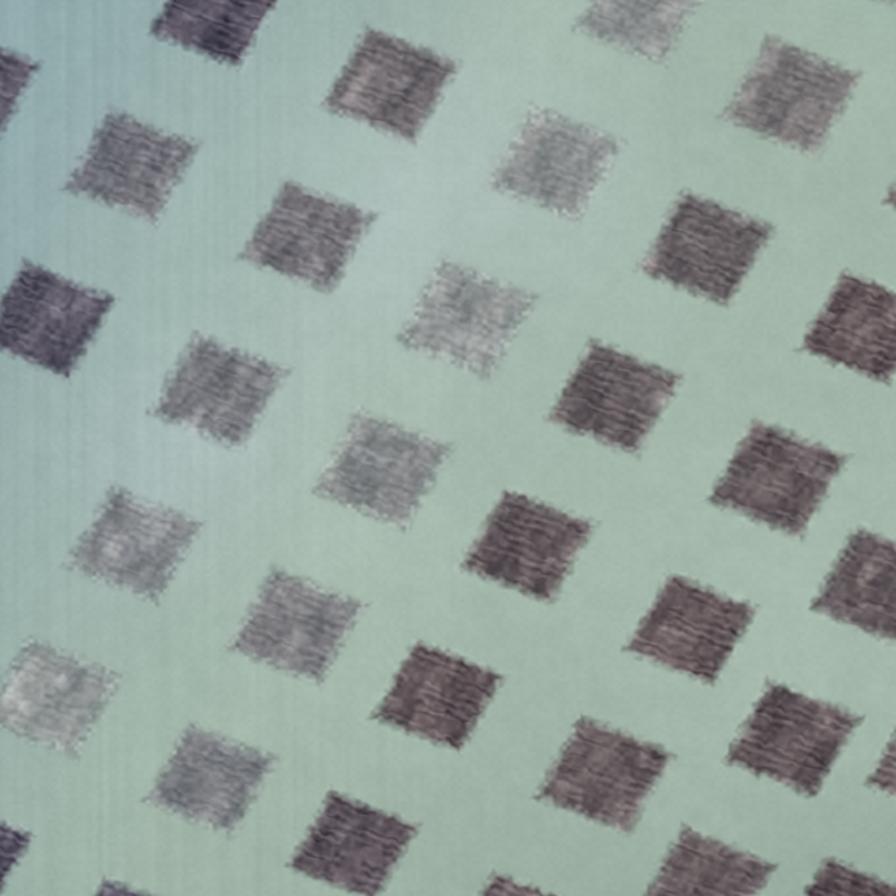
This pattern is drawn by a Shadertoy shader. Its source:

```glsl
float hash(vec2 p) {
    return fract(sin(dot(p, vec2(127.1, 311.7))) * 43758.5453);
}

float noise(vec2 p) {
    vec2 i = floor(p), f = fract(p);
    f = f * f * (3.0 - 2.0 * f);
    return mix(mix(hash(i), hash(i + vec2(1, 0)), f.x),
               mix(hash(i + vec2(0, 1)), hash(i + vec2(1, 1)), f.x), f.y);
}

float fbm(vec2 p) {
    float sum = 0.0, amp = 0.5;
    for (int k = 0; k < 4; k++) {
        sum += amp * noise(p);
        p = p * 2.03 + 17.0;
        amp *= 0.5;
    }
    return sum;
}

float spot(vec2 p, vec2 center, float radius) {
    vec2 d = (p - center) / radius;
    return exp(-dot(d, d));
}

// Slanted lattice whose right-hand columns slip out of step
vec2 patchCenter(float col, float row) {
    vec2 c = vec2(0.523, 0.647) + col * vec2(0.1816, -0.0885) + row * vec2(-0.095, -0.172);
    c += step(col, -1.5) * vec2(-0.013, -0.008);
    c += step(0.5, col) * (vec2(-0.018, -0.003) + row * vec2(-0.003, 0.005));
    c += step(2.5, col) * vec2(-0.066, -0.036);
    c += step(3.5, col) * vec2(-0.026, 0.062);
    return c + 0.006 * (vec2(hash(vec2(col, row)), hash(vec2(row, col + 9.0))) - 0.5);
}

// Pale diagonal band and two side spots where the dye has faded
float fading(vec2 p) {
    float d = (dot(p, vec2(0.764, -0.645)) + 0.065) / 0.17;
    float fade = exp(-d * d) * smoothstep(0.0, 0.2, p.x + p.y);
    return min(1.0, fade + 0.55 * spot(p, vec2(0.15, 0.83), 0.12) + 0.4 * spot(p, vec2(0.24, 0.12), 0.12));
}

vec3 ground(vec2 uv) {
    vec3 col = mix(vec3(0.585, 0.68, 0.685), vec3(0.638, 0.72, 0.668), smoothstep(0.0, 0.7, uv.x + 0.5 * (1.0 - uv.y)));
    // Milky haze
    float haze = spot(uv, vec2(0.55, 0.82), 0.2) + 0.8 * spot(uv, vec2(0.2, 0.46), 0.13) + 0.5 * spot(uv, vec2(0.42, 0.62), 0.2);
    col += vec3(0.04, 0.03, 0.055) * haze * (0.5 + fbm(uv * 7.0));
    col -= vec3(0.05, 0.035, 0.025) * smoothstep(0.55, 1.1, distance(uv, vec2(0.6, 0.4)));
    col -= 0.035 * smoothstep(0.25, 0.0, uv.y) * uv.x;
    col += 0.05 * (fbm(uv * 5.0) - 0.47) + 0.03 * (fbm(uv * 45.0) - 0.47);
    return col;
}

// q spans -1 to 1 across the patch
vec3 weave(vec2 q, vec2 uv, float fade, float warmth, float seed) {
    vec3 dark = mix(vec3(0.30, 0.28, 0.345), vec3(0.355, 0.31, 0.325), warmth);
    vec3 col = mix(dark, vec3(0.535, 0.55, 0.555), fade);
    // Straight threads, broken along their length
    float thread = sin(q.y * 31.0 + q.x + seed * 6.0);
    col += thread * mix(0.055, 0.026, fade) * smoothstep(0.15, 0.8, noise(q * vec2(3, 5) + seed * 30.0));
    // Worn streaks across the threads and rubbed spots
    float streak = fbm(q * vec2(3.0, 0.8) + seed * 80.0);
    col += vec3(0.25, 0.225, 0.205) * (streak - 0.43);
    col += 0.09 * smoothstep(0.6, 1.0, noise(q * 2.4 + seed * 140.0));
    col += 0.11 * (noise(uv * 170.0) - 0.5);
    return col;
}

void mainImage(out vec4 fragColor, in vec2 fragCoord) {
    vec2 uv = fragCoord / iResolution.xy;
    vec3 col = ground(uv);
    vec2 frayed = uv + 0.005 * (vec2(noise(uv * 130.0), noise(uv * 130.0 + 40.0)) - 0.5);
    mat2 toPatch = inverse(mat2(0.0485, -0.0195, -0.0245, -0.0425));

    for (int i = -3; i <= 4; i++) {
        int rowEnd = i < -1 ? 2 : 5;
        for (int j = -4; j < rowEnd; j++) {
            float seed = hash(vec2(i, j) + 3.7);
            vec2 center = patchCenter(float(i), float(j));
            vec2 q = toPatch * (frayed - center) / (0.98 + 0.08 * (seed - 0.3));
            float edge = max(abs(q.x), abs(q.y)) - 1.0;
            if (edge > 0.5) continue;
            float fade = clamp(fading(center) + 0.25 * (seed - 0.5), 0.0, 1.0);
            // Each side blurs by its own amount
            float soft = 0.12 + 0.13 * fade + 0.08 * noise(q * 1.5 + seed * 60.0);
            float cover = 1.0 - smoothstep(-soft, soft, edge);
            vec3 cloth = weave(q, uv, fade, smoothstep(0.15, 0.55, center.x), seed);
            col = mix(col, cloth, cover * mix(0.98, 0.9, fade));
            // Pale and dark flecks along the frayed rim
            float fleck = noise(uv * 200.0 + 7.0) - 0.5;
            col += 0.16 * fleck * smoothstep(0.22, 0.03, abs(edge));
        }
    }

    // Fine vertical scan lines, strongest at the left, and overall grain
    col += 0.025 * (noise(vec2(uv.x * 170.0, uv.y * 2.0)) - 0.5) * smoothstep(0.65, 0.2, uv.x);
    col += 0.02 * (noise(uv * 240.0 + 11.0) - 0.5);
    fragColor = vec4(clamp(col, 0.0, 1.0), 1.0);
}
```
